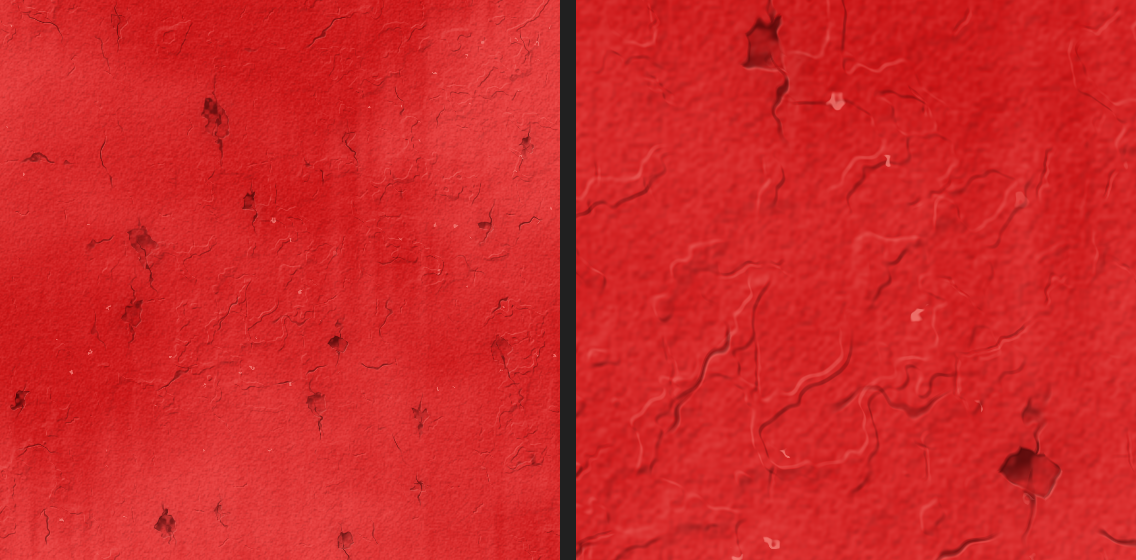
Left, the full canvas; right, a detail of the centre.
This texture is drawn by a Shadertoy shader. Its source:

```glsl
// Weathered red wall paint with fine grain, thin cracks, lifted edges and dark chips
#define CHIP_GRID 6.0
#define CHIP_SHARE 0.5
#define CRACK_WIDTH 0.0023
#define CRACK_SHARE 0.5
#define GRAIN 0.55
#define WRINKLE 1.0
#define TONE_CONTRAST 2.5
#define RELIEF_STEP 0.0012
#define RED_LOW vec3(0.805, 0.100, 0.105)
#define RED_HIGH vec3(0.900, 0.240, 0.238)
#define DEEP vec3(0.25, 0.02, 0.02)
#define PALE vec3(0.97, 0.52, 0.49)

vec3 hash3(vec2 cell, float seed) {
    vec3 q = fract(cell.xyx * vec3(0.1031, 0.1030, 0.0973) + seed * 0.137);
    q += dot(q, q.yxz + 33.33);
    return fract((q.xxy + q.yzz) * q.zyx);
}

float noise(vec2 p) {
    vec2 i = floor(p), f = fract(p);
    f = f * f * (3.0 - 2.0 * f);
    float low = mix(hash3(i, 0.0).x, hash3(i + vec2(1, 0), 0.0).x, f.x);
    float high = mix(hash3(i + vec2(0, 1), 0.0).x, hash3(i + vec2(1, 1), 0.0).x, f.x);
    return mix(low, high, f.y);
}

float fbm(vec2 p) {
    float sum = 0.0, amp = 0.533;
    for (int k = 0; k < 4; k++) {
        sum += amp * noise(p);
        p = mat2(1.6, 1.2, -1.2, 1.6) * p + 7.3;
        amp *= 0.5;
    }
    return sum;
}

vec2 wobble(vec2 p) {
    return vec2(noise(p), noise(p + 41.7)) - 0.5;
}

// Depth of scattered wavering cracks, mostly upright
float cracks(vec2 p, float grid, float seed) {
    vec2 g = p * grid;
    vec2 bent = g + 0.22 * wobble(g * 4.0 + seed) + 0.07 * wobble(g * 13.0);
    float depth = 0.0, width = CRACK_WIDTH * grid;
    for (int y = -1; y <= 1; y++)
    for (int x = -1; x <= 1; x++) {
        vec2 cell = floor(g) + vec2(x, y);
        vec3 r = hash3(cell, seed), s = hash3(cell, seed + 5.0);
        if (r.x > CRACK_SHARE) continue;
        vec2 q = bent - cell - 0.2 - 0.6 * s.xy;
        float angle = r.y < 0.6 ? 1.57 + 0.9 * (r.z - 0.5) : 1.6 * (r.z - 0.5);
        vec2 dir = vec2(cos(angle), sin(angle));
        float along = dot(q, dir);
        float across = dot(q, vec2(-dir.y, dir.x)) + (s.x - 0.5) * along * along;
        float taper = smoothstep(0.0, 0.5, 1.0 - abs(along) / mix(0.15, 0.5, s.z));
        float line = 1.0 - smoothstep(0.15 * width, width, abs(across));
        depth = max(depth, line * taper * mix(0.35, 1.0, s.y));
    }
    return depth * smoothstep(0.15, 0.5, noise(g * 6.0 + 9.0));
}

// Chipped hollows: x is the recess, y is the dark cast inside it
vec2 chips(vec2 p) {
    vec2 bent = p + 0.014 * wobble(p * 55.0) + 0.006 * wobble(p * 150.0);
    vec2 result = vec2(0.0);
    for (int y = -1; y <= 1; y++)
    for (int x = -1; x <= 1; x++) {
        vec2 cell = floor(p * CHIP_GRID) + vec2(x, y);
        vec3 r = hash3(cell, 21.0), s = hash3(cell, 27.0);
        if (r.x > CHIP_SHARE) continue;
        float radius = mix(0.013, 0.034, s.z * s.z);
        vec2 q = (bent - (cell + 0.2 + 0.6 * s.xy) / CHIP_GRID) / radius;
        q.y *= 0.75;
        q.x += 0.9 * (r.z - 0.5) * q.y;
        // Irregular polygon from five half planes
        float d = -9.0;
        for (int k = 0; k < 5; k++) {
            vec3 h = hash3(cell + float(k) * 3.0, 33.0);
            float a = 6.283 * (float(k) + 0.7 * h.x) / 5.0;
            d = max(d, dot(q, vec2(cos(a), sin(a))) - mix(0.35, 0.95, h.y));
        }
        float hollow = 1.0 - smoothstep(-0.06, 0.06, d);
        float fissure = 1.0 - smoothstep(0.02, 0.0018 / radius + 0.04, abs(q.x));
        fissure *= smoothstep(2.3, 0.6, abs(q.y + r.z - 0.5));
        float overhang = mix(0.2, 1.0, smoothstep(-0.4, 0.5, q.y - 0.4 * q.x));
        float edge = smoothstep(-0.3, 0.0, d);
        float dark = mix(0.12, 1.0, r.y) * max(overhang, 0.6 * edge);
        float rim = smoothstep(2.0, 0.0, length(q)) * 0.1;
        result = max(result, vec2(max(hollow, 0.7 * fissure),
                                  max(hollow * dark, max(0.6 * fissure, rim))));
    }
    return result;
}

// Paint surface: grain, lifted film edges, cracks and hollows
float height(vec2 p) {
    float h = GRAIN * (0.8 * noise(p * 330.0) + noise(p * 170.0) + 0.9 * noise(p * 75.0));
    float film = fbm(p * 17.0 + 3.0);
    float patches = smoothstep(0.35, 0.65, noise(p * 5.0 + 20.0)) * smoothstep(0.35, 0.6, noise(p * 27.0));
    h += WRINKLE * patches * (smoothstep(0.50, 0.525, film) + smoothstep(0.625, 0.60, film));
    h -= 1.1 * cracks(p, 8.0, 2.0) + 0.8 * cracks(p + 0.37, 19.0, 11.0);
    return h - 1.1 * chips(p).x;
}

// Tiny pale flecks where the film has broken off
float flecks(vec2 p) {
    vec2 g = p * 34.0, cell = floor(g);
    vec3 r = hash3(cell, 51.0), s = hash3(cell, 57.0);
    vec2 q = g - cell - 0.3 - 0.4 * s.xy + 0.25 * wobble(g * 7.0);
    q = mat2(0.8, 0.6, -0.6, 0.8) * q * vec2(1.0, mix(0.6, 2.2, s.z));
    return step(r.x, 0.08) * smoothstep(0.12, 0.05, length(q)) * smoothstep(0.45, 0.6, noise(p * 6.0 + 70.0));
}

void mainImage(out vec4 fragColor, in vec2 fragCoord) {
    vec2 p = fragCoord / iResolution.y;

    // Broad faded bands and faint upright streaks
    float tone = 0.47 + TONE_CONTRAST * (fbm(p * vec2(2.0, 3.2) + 5.0) - 0.5);
    tone += 0.2 * cos(9.7 * (p.y - 0.1));
    float streak = noise(vec2(p.x * 65.0, p.y * 4.0)) - 0.5;
    tone += 0.4 * streak * smoothstep(0.3, 0.7, noise(p * 3.0 + 12.0));
    tone = clamp(tone, 0.0, 1.0) + 0.35 * (noise(p * 290.0) - 0.5);
    vec3 color = mix(RED_LOW, RED_HIGH, tone);

    // Light from the upper left
    vec2 toLight = RELIEF_STEP * vec2(-0.6, 0.8);
    float relief = height(p + toLight) - height(p - toLight);
    color = mix(color, PALE, 0.33 * clamp(-relief, 0.0, 1.3));
    color = mix(color, DEEP, 0.34 * clamp(relief, 0.0, 1.5));

    // Hollow interiors, crack shadow and flecks
    float rough = mix(0.35, 1.0, smoothstep(0.2, 0.7, noise(p * 130.0)));
    color = mix(color, DEEP, 0.95 * rough * chips(p).y);
    color = mix(color, DEEP, 0.5 * cracks(p, 8.0, 2.0));
    color = mix(color, PALE, 0.75 * flecks(p));
    fragColor = vec4(color, 1.0);
}
```
